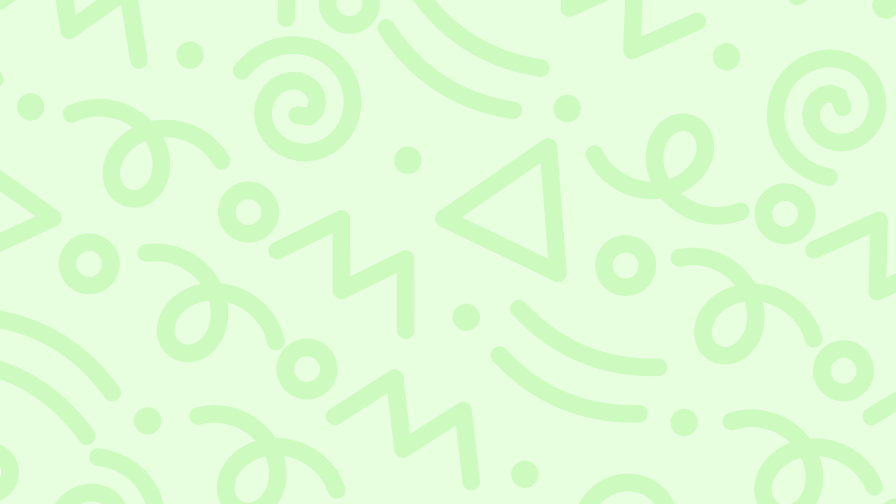
A WebGL 2 fragment shader for this pattern:

```glsl
#version 300 es
precision highp float;
// Pale green doodles: spirals, triangles, curls, zigzags, arc pairs, rings and dots.
// Each doodle is a parametric curve traced as a round stroke; a tilted,
// staggered lattice scatters them. One unit is the canvas height.
uniform vec2 u_resolution;
out vec4 fragColor;

const vec3 GROUND = vec3(0.905, 1.0, 0.87);
const vec3 STROKE = vec3(0.80, 0.98, 0.75);
const float TAU = 6.2831853;
const float HALF_STROKE = 0.0174;
const vec2 CELL = vec2(0.48, 0.23);
const float LATTICE_TILT = 0.45;
const float SPIRAL = 0.0, TRIANGLE = 1.0, CURL = 2.0, ZIGZAG = 3.0, ARCS = 4.0;
const int STEPS = 48;

float hash(vec2 p, float seed) {
  vec3 v = fract(vec3(p, seed) * vec3(0.1031, 0.1130, 0.1373));
  v += dot(v, v.yzx + 33.33);
  return fract((v.x + v.y) * v.z);
}

vec2 polar(float radius, float angle) {
  return radius * vec2(cos(angle), sin(angle));
}

vec2 rotate(vec2 p, float angle) {
  vec2 axis = polar(1.0, angle);
  return vec2(axis.x * p.x - axis.y * p.y, axis.y * p.x + axis.x * p.y);
}

float segmentDistance(vec2 p, vec2 a, vec2 b) {
  vec2 ab = b - a;
  float along = clamp(dot(p - a, ab) / max(dot(ab, ab), 1e-9), 0.0, 1.0);
  return length(p - a - ab * along);
}

float arcBow(float x) {
  return 1.5 * x * x - 0.015;
}

// Point on the centre line of a doodle, t from 0 to 1
vec2 doodlePoint(float kind, float t) {
  if (kind == SPIRAL) {
    float radius = mix(0.015, 0.135, pow(t, 0.6));
    return polar(radius, radius / 0.071 * TAU);
  }
  if (kind == TRIANGLE) {
    float corner = floor(t * 3.0);
    vec2 from = polar(0.145, corner * TAU / 3.0);
    vec2 to = polar(0.145, (corner + 1.0) * TAU / 3.0);
    return mix(from, to, fract(t * 3.0));
  }
  if (kind == CURL) {
    float turn = mix(-4.1, 4.1, t);
    return vec2(0.022 * turn - 0.08 * sin(turn), 0.08 * cos(turn));
  }
  float x = (t - 0.5) * 0.3;
  if (kind == ZIGZAG) return vec2(x, 0.06 * (2.0 * abs(2.0 * fract(2.0 * t) - 1.0) - 1.0));
  return vec2(x, arcBow(x));
}

float doodleDistance(vec2 p, float kind) {
  // Fold the plane so that one arc serves as two
  if (kind == ARCS) p.y -= 0.05 * (p.y < arcBow(p.x) ? -1.0 : 1.0);
  float nearest = 1.0;
  vec2 previous = doodlePoint(kind, 0.0);
  for (int i = 1; i <= STEPS; i++) {
    vec2 next = doodlePoint(kind, float(i) / float(STEPS));
    nearest = min(nearest, segmentDistance(p, previous, next));
    previous = next;
  }
  return nearest - HALF_STROKE;
}

// Tall doodles stay in even rows, so that neighbours keep clear
float pickKind(vec2 cell) {
  float shift = floor(cell.y * 0.5);
  return mod(cell.y, 2.0) < 0.5 ? mod(cell.x + 2.0 * shift, 4.0)
                                : CURL + mod(cell.x + shift, 3.0);
}

float cellDistance(vec2 p, vec2 cell) {
  float stagger = 0.5 * mod(cell.y, 2.0);
  vec2 local = p - (cell + vec2(0.5 + stagger, 0.5)) * CELL;
  float nearest = 1.0;

  // Main doodle, turned and flipped at random
  if (length(local) < 0.24) {
    float kind = pickKind(cell);
    float tilt = (hash(cell, 1.0) - 0.5) * 0.3;
    float spin = kind < CURL ? TAU * hash(cell, 2.0) : 0.5 * TAU * step(0.5, hash(cell, 2.0));
    nearest = doodleDistance(rotate(local, tilt + spin), kind);
  }

  // Ring or dot in the gap to the next doodle
  float reach = length(local - vec2(0.5 * CELL.x, 0.0));
  bool isRing = hash(cell, 3.0) < 0.65;
  float filler = isRing ? abs(reach - 0.043) - HALF_STROKE : reach - 0.027;
  return min(nearest, filler);
}

void main() {
  vec2 p = gl_FragCoord.xy / u_resolution.y;
  vec2 tilted = rotate(p, LATTICE_TILT) + vec2(4.1, 4.3) * CELL;
  float row = floor(tilted.y / CELL.y);
  float nearest = 1.0;
  for (float y = -1.0; y <= 1.0; y++) {
    float stagger = 0.5 * mod(row + y, 2.0);
    float column = floor(tilted.x / CELL.x - stagger);
    for (float x = -1.0; x <= 1.0; x++)
      nearest = min(nearest, cellDistance(tilted, vec2(column + x, row + y)));
  }
  float coverage = clamp(0.5 - nearest * u_resolution.y, 0.0, 1.0);
  fragColor = vec4(mix(GROUND, STROKE, coverage), 1.0);
}
```
